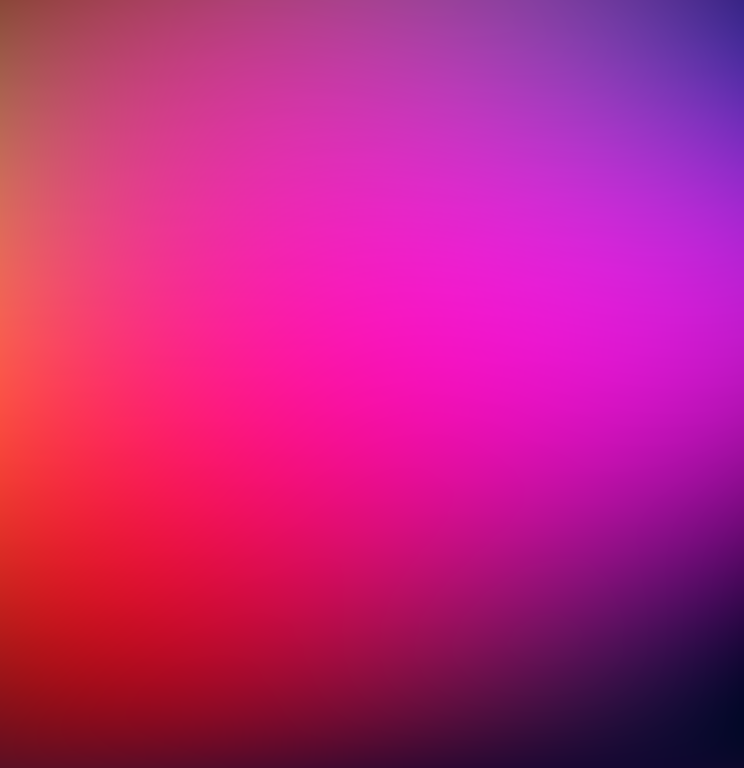
Give the GLSL for this background, as a WebGL 1 fragment shader.

```glsl
precision highp float;
// Soft mesh gradient: orange left edge, magenta heart, violet and navy corners.
uniform vec2 u_resolution;

// Mesh colours, five evenly spaced rows from top to bottom, left to right
const vec3 TOP_BROWN     = vec3(0.54, 0.28, 0.22);
const vec3 TOP_ROSE      = vec3(0.68, 0.25, 0.47);
const vec3 TOP_MAUVE     = vec3(0.56, 0.25, 0.62);
const vec3 TOP_INDIGO    = vec3(0.22, 0.14, 0.52);

const vec3 HIGH_COPPER   = vec3(0.82, 0.42, 0.35);
const vec3 HIGH_PINK     = vec3(0.91, 0.18, 0.66);
const vec3 HIGH_ORCHID   = vec3(0.84, 0.17, 0.81);
const vec3 HIGH_VIOLET   = vec3(0.60, 0.16, 0.80);

const vec3 MID_CORAL     = vec3(0.98, 0.33, 0.28);
const vec3 MID_HOT_PINK  = vec3(0.99, 0.10, 0.56);
const vec3 MID_MAGENTA   = vec3(0.93, 0.07, 0.76);
const vec3 MID_PURPLE    = vec3(0.73, 0.08, 0.74);

const vec3 LOW_RED       = vec3(0.82, 0.15, 0.13);
const vec3 LOW_CRIMSON   = vec3(0.86, 0.05, 0.29);
const vec3 LOW_BERRY     = vec3(0.66, 0.06, 0.47);
const vec3 LOW_PLUM      = vec3(0.29, 0.03, 0.36);

const vec3 BASE_MAROON   = vec3(0.36, 0.06, 0.14);
const vec3 BASE_WINE     = vec3(0.31, 0.04, 0.17);
const vec3 BASE_AUBERGINE = vec3(0.15, 0.03, 0.20);
const vec3 BASE_NAVY     = vec3(0.05, 0.03, 0.17);

// Faint brushed texture
const vec2 STREAK_SCALE = vec2(9.0, 65.0);
const float STREAK_STRENGTH = 0.006;

// Smooth cubic through four evenly spaced colours, t in 0..1
vec3 blendRow(vec3 a, vec3 b, vec3 c, vec3 d, float t) {
  float s = 3.0 * t;
  float s1 = s - 1.0, s2 = s - 2.0, s3 = s - 3.0;
  return -a * s1 * s2 * s3 / 6.0 + b * s * s2 * s3 / 2.0
       - c * s * s1 * s3 / 2.0 + d * s * s1 * s2 / 6.0;
}

// Smooth quartic through five evenly spaced rows, t in 0..1
vec3 blendRows(vec3 a, vec3 b, vec3 c, vec3 d, vec3 e, float t) {
  float s = 4.0 * t;
  float s1 = s - 1.0, s2 = s - 2.0, s3 = s - 3.0, s4 = s - 4.0;
  return a * s1 * s2 * s3 * s4 / 24.0 - b * s * s2 * s3 * s4 / 6.0
       + c * s * s1 * s3 * s4 / 4.0 - d * s * s1 * s2 * s4 / 6.0
       + e * s * s1 * s2 * s3 / 24.0;
}

vec2 hashGradient(vec2 cell) {
  float angle = 6.2832 * fract(sin(dot(cell, vec2(127.1, 311.7))) * 43758.5);
  return vec2(cos(angle), sin(angle));
}

float gradientNoise(vec2 p) {
  vec2 cell = floor(p), f = fract(p);
  vec2 w = f * f * f * (f * (f * 6.0 - 15.0) + 10.0);
  vec2 right = vec2(1.0, 0.0), up = vec2(0.0, 1.0);
  float n00 = dot(hashGradient(cell), f);
  float n10 = dot(hashGradient(cell + right), f - right);
  float n01 = dot(hashGradient(cell + up), f - up);
  float n11 = dot(hashGradient(cell + 1.0), f - 1.0);
  return mix(mix(n00, n10, w.x), mix(n01, n11, w.x), w.y);
}

void main() {
  vec2 uv = gl_FragCoord.xy / u_resolution;

  // Blend along each row, then down the rows
  vec3 top  = blendRow(TOP_BROWN, TOP_ROSE, TOP_MAUVE, TOP_INDIGO, uv.x);
  vec3 high = blendRow(HIGH_COPPER, HIGH_PINK, HIGH_ORCHID, HIGH_VIOLET, uv.x);
  vec3 mid  = blendRow(MID_CORAL, MID_HOT_PINK, MID_MAGENTA, MID_PURPLE, uv.x);
  vec3 low  = blendRow(LOW_RED, LOW_CRIMSON, LOW_BERRY, LOW_PLUM, uv.x);
  vec3 base = blendRow(BASE_MAROON, BASE_WINE, BASE_AUBERGINE, BASE_NAVY, uv.x);
  vec3 color = blendRows(top, high, mid, low, base, 1.0 - uv.y);

  // Subtle horizontal streaks, scaled by the local brightness
  color *= 1.0 + STREAK_STRENGTH * gradientNoise(uv * STREAK_SCALE);

  gl_FragColor = vec4(clamp(color, 0.0, 1.0), 1.0);
}
```
